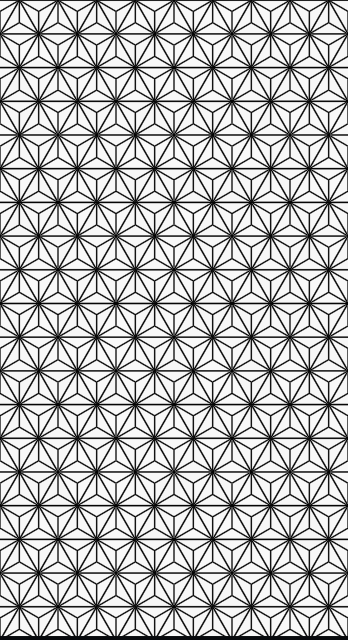
A WebGL 2 fragment shader for this pattern:

```glsl
#version 300 es
precision highp float;
// Hemp-leaf lattice: triangles split by spokes from centre to corners, nine across.
// Three skewed coordinates give each triangle's edge distances; the gap between
// the two smallest distances gives the spokes. A dark strip closes the bottom.

uniform vec2 u_resolution;
out vec4 fragColor;

float hash(vec2 p) {
    return fract(sin(dot(p, vec2(127.1, 311.7))) * 43758.5453);
}

// Antialiased coverage of a line, given distance, full width and pixel size
float stroke(float dist, float width, float pixel) {
    return clamp((0.5 * width - dist) / (1.15 * pixel) + 0.5, 0.0, 1.0);
}

void main() {
    // One unit is one triangle side; rows are counted down from the top
    float pixel = 9.0 / u_resolution.x;
    float x = gl_FragCoord.x * pixel - 0.5;
    float row = ((u_resolution.y - gl_FragCoord.y) * pixel - 0.005) / 0.8715;

    // Coordinates across the three line families; they always sum to zero
    vec3 families = vec3(row, x - 0.5 * row, -x - 0.5 * row);
    vec3 inside = fract(families);
    bool flipped = inside.x + inside.y + inside.z > 1.5;
    vec3 heights = (flipped ? 1.0 - inside : inside) * 0.866;

    // Nearest edge and nearest spoke
    float nearest = min(heights.x, min(heights.y, heights.z));
    float farthest = max(heights.x, max(heights.y, heights.z));
    float middle = heights.x + heights.y + heights.z - nearest - farthest;
    float spoke = (middle - nearest) / sqrt(3.0);
    float ink = max(stroke(nearest, 0.039, pixel), stroke(spoke, 0.035, pixel));

    // Paper with a barely visible tone change between triangles
    vec2 cell = floor(families.xy) + (flipped ? 0.37 : 0.0);
    vec3 paper = vec3(0.972 + 0.01 * (hash(cell) - 0.5));
    vec3 color = mix(paper, vec3(0.02), ink);

    // Dark strip along the bottom
    float strip = clamp((0.0062 * u_resolution.y - gl_FragCoord.y) + 0.5, 0.0, 1.0);
    color = mix(color, vec3(0.03, 0.04, 0.05), strip);
    fragColor = vec4(color, 1.0);
}
```
